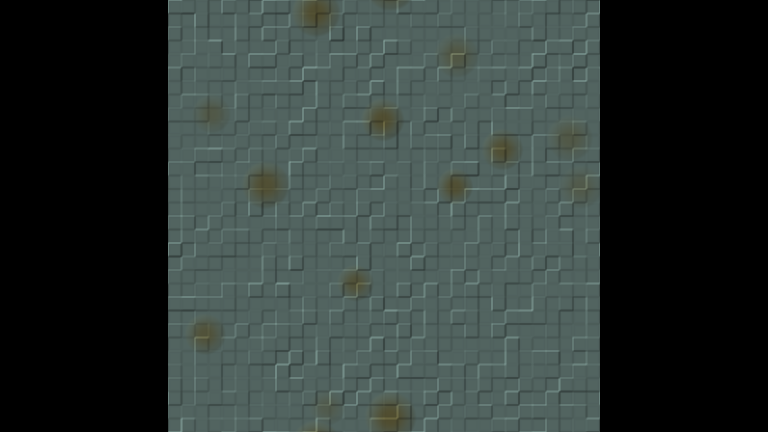
Reproduce this pattern procedurally as a Shadertoy shader.

```glsl
// Draws a square panel of embossed slate tiles with soft olive domes, between black side bars.

const vec3 SLATE = vec3(0.322, 0.393, 0.378);
const vec3 OLIVE = vec3(0.315, 0.295, 0.170);
const float TILES = 32.0;          // tiles along each side of the panel
const float BEVEL = 0.11;          // half width of a tile edge, in tiles
const float LIT_GAIN = 0.52;       // brightness of edges facing the light
const float DARK_GAIN = 0.30;      // depth of edges facing away
const float GROOVE_DEPTH = 0.06;   // faint joint around every tile
const float GROOVE_WIDTH = 0.13;
const float SPOT_CELLS = 5.0;      // dome grid along each side
const float SPOT_CHANCE = 0.56;
const vec2 SPOT_RADIUS = vec2(0.040, 0.058);
const vec2 SPOT_OPACITY = vec2(0.35, 0.92);
const float RIM_SHADE = 0.11;
const vec2 LIGHT_DIR = vec2(-0.7071, 0.7071);

// Integer hash of a cell that wraps after "period" cells.
float hash(vec2 cell, float period, uint seed) {
    uvec2 c = uvec2(mod(cell, period));
    uint n = c.x * 1597u + c.y * 51749u + seed * 7919u + 977u;
    n = (n ^ (n >> 15)) * 73856093u;
    n = (n ^ (n >> 13)) * 19349663u;
    n ^= n >> 16;
    return float(n & 65535u) / 65535.0;
}

float tileHeight(vec2 cell) {
    return hash(cell, TILES, 1u);
}

// Relief light from the slope of the rounded steps between neighbouring tiles.
float tileShade(vec2 p, float pixel) {
    vec2 g = p * TILES;
    vec2 corner = floor(g + 0.5);
    vec2 d = g - corner;
    float bevel = max(BEVEL, pixel * TILES);

    float h00 = tileHeight(corner - 1.0);
    float h10 = tileHeight(corner - vec2(0.0, 1.0));
    float h01 = tileHeight(corner - vec2(1.0, 0.0));
    float h11 = tileHeight(corner);

    vec2 blend = smoothstep(-bevel, bevel, d);
    vec2 bump = max(1.0 - d * d / (bevel * bevel), 0.0);
    vec2 slope = bump * vec2(mix(h10 - h00, h11 - h01, blend.y),
                             mix(h01 - h00, h11 - h10, blend.x));
    vec2 facing = slope * vec2(1.0, -1.0);
    vec2 relief = max(facing, 0.0) * LIT_GAIN + min(facing, 0.0) * DARK_GAIN;

    vec2 groove = exp(-d * d / (GROOVE_WIDTH * GROOVE_WIDTH));
    return relief.x + relief.y - GROOVE_DEPTH * max(groove.x, groove.y);
}

// Scattered domes: x is the olive cover, y the light on the rim.
vec2 spots(vec2 p, float pixel) {
    vec2 home = floor(p * SPOT_CELLS);
    vec2 result = vec2(0.0);
    for (int j = -1; j <= 1; j++) {
        for (int i = -1; i <= 1; i++) {
            vec2 cell = home + vec2(i, j);
            if (hash(cell, SPOT_CELLS, 2u) > SPOT_CHANCE) continue;
            vec2 jitter = vec2(hash(cell, SPOT_CELLS, 3u), hash(cell, SPOT_CELLS, 4u));
            vec2 center = (cell + mix(vec2(0.12), vec2(0.88), jitter)) / SPOT_CELLS;
            float radius = mix(SPOT_RADIUS.x, SPOT_RADIUS.y, hash(cell, SPOT_CELLS, 5u));
            float opacity = mix(SPOT_OPACITY.x, SPOT_OPACITY.y, hash(cell, SPOT_CELLS, 6u));

            vec2 offset = (p - center) / radius;
            float r = length(offset);
            float soft = max(0.10, pixel / radius);
            float disc = 1.0 - smoothstep(1.0 - soft, 1.0 + soft, r);
            float cover = opacity * disc * (1.0 - 0.8 * smoothstep(0.15, 1.0, r));
            result.x = max(result.x, cover);
            result.y += dot(offset, LIGHT_DIR) * r * disc * opacity * RIM_SHADE;
        }
    }
    return result;
}

void mainImage(out vec4 fragColor, in vec2 fragCoord) {
    // Square panel in the middle, one unit high.
    float pixel = 1.0 / iResolution.y;
    vec2 p = (fragCoord - 0.5 * iResolution.xy) * pixel + 0.5;

    vec2 spot = spots(p, pixel);
    vec3 color = mix(SLATE, OLIVE, spot.x);
    color *= 1.0 + tileShade(p, pixel) + spot.y;

    // Black bars beside the panel.
    float side = abs(p.x - 0.5) - 0.5;
    color *= 1.0 - smoothstep(-0.5 * pixel, 0.5 * pixel, side);
    fragColor = vec4(color, 1.0);
}
```
